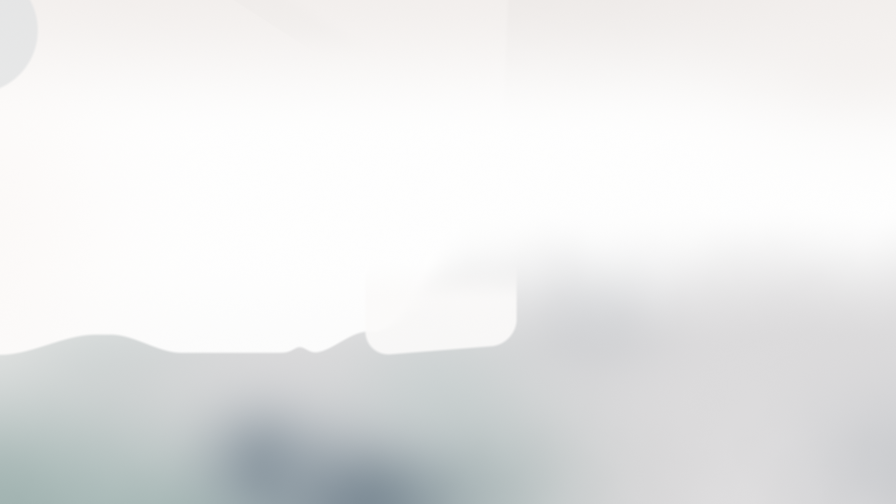
Reproduce this background procedurally as a WebGL 1 fragment shader.

```glsl
precision highp float;
// Pale misty backdrop: a bright scalloped cloud over soft grey haze.
// Haze is a vertical gradient stained by Gaussian glows; the cloud is
// a lobed height curve joined to a tilted rounded box.

uniform vec2 u_resolution;

#define WHITE vec3(0.995, 0.995, 0.994)
#define HAZE vec3(0.862, 0.858, 0.862)
#define WARM vec3(0.948, 0.934, 0.926)
#define BLUSH vec3(0.982, 0.968, 0.960)
#define SLATE vec3(0.45, 0.51, 0.56)
#define TEAL vec3(0.59, 0.675, 0.665)
#define MIST vec3(0.79, 0.82, 0.82)
#define EDGE_SOFT 0.004
#define SMOKE 0.05

float hash(vec2 p) {
  vec3 q = fract(vec3(p.xyx) * 0.1031);
  q += dot(q, q.yzx + 33.33);
  return fract((q.x + q.y) * q.z);
}

float noise(vec2 p) {
  vec2 i = floor(p), f = fract(p);
  f = f * f * (3.0 - 2.0 * f);
  return mix(mix(hash(i), hash(i + vec2(1, 0)), f.x),
             mix(hash(i + vec2(0, 1)), hash(i + vec2(1, 1)), f.x), f.y);
}

float fbm(vec2 p) {
  float sum = 0.0, amp = 0.5;
  for (int i = 0; i < 4; i++) {
    sum += amp * noise(p);
    p = p * 2.03 + 7.1;
    amp *= 0.5;
  }
  return sum;
}

float glow(vec2 p, vec2 center, vec2 radius) {
  vec2 d = (p - center) / radius;
  return exp(-dot(d, d));
}

float roundBox(vec2 p, vec2 halfSize, float r) {
  vec2 d = abs(p) - halfSize + r;
  return length(max(d, 0.0)) + min(max(d.x, d.y), 0.0) - r;
}

// Height of the cloud's scalloped underside.
float underside(float x) {
  float y = 0.296 + 0.040 * smoothstep(0.0, 0.19, x);
  y -= 0.036 * smoothstep(0.22, 0.36, x);
  y += 0.011 * glow(vec2(x, 0.0), vec2(0.595, 0.0), vec2(0.018, 1.0));
  y += 0.042 * smoothstep(0.62, 0.73, x);
  return y + 0.16 * smoothstep(0.74, 0.95, x);
}

// Grey mist with the dark stains along the bottom.
vec3 mist(vec2 p) {
  float wisp = fbm(p * vec2(4.0, 3.0)) - 0.47;
  float top = 0.57 + 0.03 * smoothstep(1.0, 1.7, p.x) + 0.08 * wisp;
  vec3 c = mix(HAZE, WHITE, smoothstep(top - 0.29, top, p.y));
  c = mix(c, MIST, 0.5 * glow(p, vec2(0.15, 0.32), vec2(0.24, 0.08)));
  c = mix(c, TEAL, 0.85 * glow(p, vec2(-0.03, 0.0), vec2(0.34, 0.26)));
  c = mix(c, TEAL, 0.75 * glow(p, vec2(0.36, -0.06), vec2(0.32, 0.16)));
  c = mix(c, SLATE, 0.55 * glow(p, vec2(0.52, 0.08), vec2(0.11, 0.11)));
  c = mix(c, SLATE, 0.88 * glow(p, vec2(0.74, 0.0), vec2(0.21, 0.14)));
  c = mix(c, MIST, 0.65 * glow(p, vec2(0.86, 0.23), vec2(0.17, 0.13)));
  c = mix(c, TEAL, 0.40 * glow(p, vec2(0.98, 0.03), vec2(0.20, 0.17)));
  c = mix(c, SLATE, 0.11 * glow(p, vec2(1.18, 0.36), vec2(0.14, 0.11)));
  c = mix(c, SLATE, 0.15 * glow(p, vec2(1.80, 0.08), vec2(0.20, 0.15)));
  return c + SMOKE * wisp * smoothstep(0.35, 0.0, p.y);
}

// Warm veil across the top, with faint overlapping panes.
vec3 veil(vec3 c, vec2 p) {
  float high = smoothstep(0.72, 1.04, p.y);
  c = mix(c, WARM, high);
  c = mix(c, BLUSH, 0.7 * glow(p, vec2(-0.05, 0.55), vec2(0.25, 0.35)));
  c = mix(c, WARM, 0.6 * glow(p, vec2(1.72, 0.87), vec2(0.25, 0.13)));
  float pane = smoothstep(1.0, 1.012, p.x - 0.04 * (p.y - 0.95));
  float mottled = 0.5 + fbm(p * 7.0);
  c -= 0.016 * pane * high * mottled * smoothstep(1.8, 1.1, p.x);
  float slant = p.x - 0.46 - (1.0 - p.y) * 1.55;
  float sliver = smoothstep(0.0, 0.006, slant) * smoothstep(0.15, 0.08, slant);
  c -= 0.008 * sliver * smoothstep(0.88, 0.95, p.y);
  float corner = length(p - vec2(-0.05, 0.94)) - 0.125;
  return mix(c, vec3(0.885, 0.89, 0.893), 0.8 * smoothstep(EDGE_SOFT, -EDGE_SOFT, corner));
}

void main() {
  vec2 p = gl_FragCoord.xy / u_resolution * vec2(16.0 / 9.0, 1.0);
  vec3 color = mist(p);

  // Cloud body, softening toward its right end.
  float soft = EDGE_SOFT + 0.10 * smoothstep(0.74, 0.95, p.x);
  float body = smoothstep(-soft, soft, p.y - underside(p.x));
  body *= smoothstep(1.12, 0.85, p.x);
  color = mix(color, WHITE - 0.008 * smoothstep(0.5, 0.3, p.y), body);

  // Rounded lobe on the right, fading upward into the cloud.
  vec2 q = p - vec2(0.875, 0.405);
  q.y -= 0.08 * q.x;
  float lobe = smoothstep(EDGE_SOFT, -EDGE_SOFT, roundBox(q, vec2(0.15, 0.10), 0.05));
  lobe *= smoothstep(0.49, 0.40, p.y);
  color = mix(color, vec3(0.984, 0.980, 0.977), 0.92 * lobe);

  color = veil(color, p);
  color += (hash(gl_FragCoord.xy) - 0.5) / 255.0;
  gl_FragColor = vec4(clamp(color, 0.0, 1.0), 1.0);
}
```
